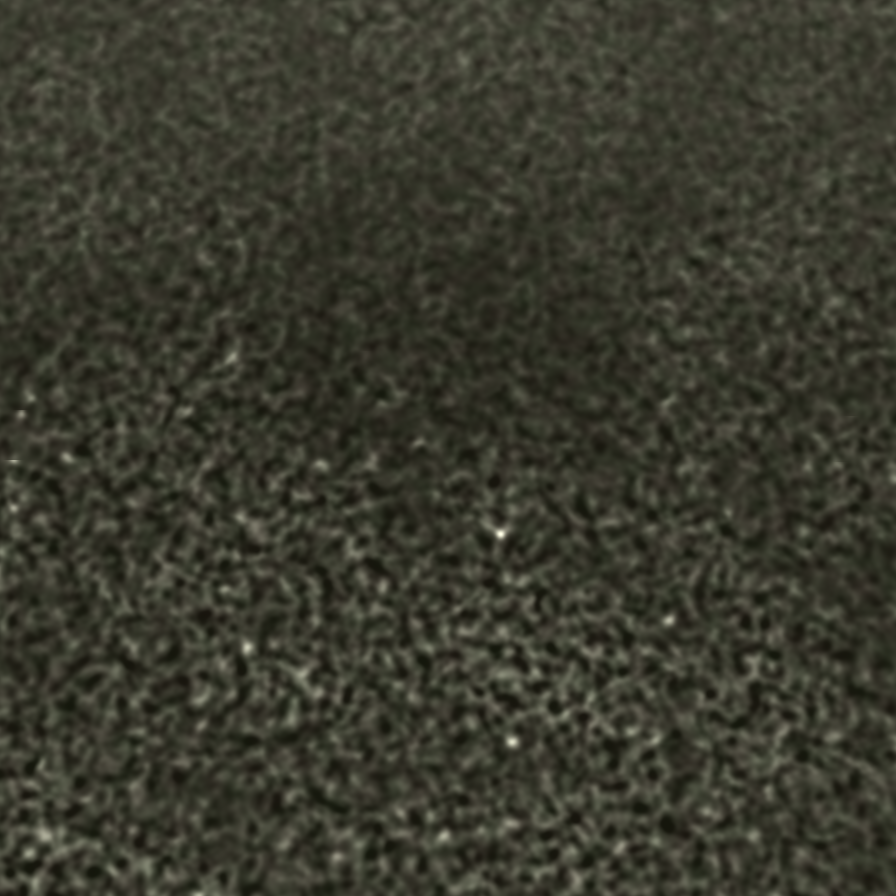
A Shadertoy shader for this texture:

```glsl
// Dark olive gravelly ground, hazy at the far top, with coarse glinting grains near the bottom.

vec2 hash22(vec2 p) {
    vec3 h = fract(p.xyx * vec3(0.1031, 0.1030, 0.0973));
    h += dot(h, h.yzx + 33.33);
    return fract((h.xx + h.yz) * h.zy);
}

float cornerSlope(vec2 cell, vec2 offset) {
    float angle = 6.2832 * hash22(cell).x;
    return dot(vec2(cos(angle), sin(angle)), offset);
}

float gradientNoise(vec2 p) {
    vec2 i = floor(p), f = fract(p);
    vec2 w = f * f * f * (f * (f * 6.0 - 15.0) + 10.0);
    vec2 e = vec2(1.0, 0.0);
    float low = mix(cornerSlope(i, f), cornerSlope(i + e, f - e), w.x);
    float high = mix(cornerSlope(i + e.yx, f - e.yx), cornerSlope(i + e.xx, f - e.xx), w.x);
    return mix(low, high, w.y);
}

vec2 rotate(vec2 p, float angle) {
    float c = cos(angle), s = sin(angle);
    return vec2(c * p.x - s * p.y, s * p.x + c * p.y);
}

// Sparse bright specks, one candidate per cell, slightly stretched along a random direction
float glints(vec2 p, float density) {
    float light = 0.0;
    for (int y = -1; y <= 1; y++)
    for (int x = -1; x <= 1; x++) {
        vec2 cell = floor(p) + vec2(x, y);
        vec2 chance = hash22(cell + 71.0);
        vec2 d = rotate(p - cell - hash22(cell + 13.0), 6.2832 * chance.y);
        float speck = exp(-dot(d * d, vec2(18.0, 36.0)));
        light += speck * step(chance.x, density) * (0.35 + 0.65 * chance.y);
    }
    return light;
}

void mainImage(out vec4 fragColor, in vec2 fragCoord) {
    vec2 uv = fragCoord / iResolution.y;
    float nearness = 1.0 - smoothstep(0.0, 1.0, uv.y);

    // Mild perspective and a slight warp that bends some grains
    vec2 ground = vec2((uv.x - 0.5) * (1.0 + 0.14 * uv.y), uv.y * (1.0 + 0.1 * uv.y));
    vec2 warp = vec2(gradientNoise(ground * 19.0 + 5.0), gradientNoise(ground * 19.0 + 47.0));
    vec2 p = ground + 0.005 * warp;

    // Grains on turned grids, with looser clumps between them
    float grain = gradientNoise(rotate(p, 0.6) * 51.0 + 11.0);
    grain += 0.8 * gradientNoise(rotate(p, 1.1) * 68.0 + 130.0);
    grain += 0.3 * gradientNoise(rotate(p, 0.25) * 92.0 + 210.0);
    grain += 0.32 * gradientNoise(rotate(p, 0.9) * 27.0 + 61.0);

    // Broad shading: a dim patch left of the middle, a paler top and soft drifts
    vec2 dim = (uv - vec2(0.34, 0.58)) / vec2(0.34, 0.22);
    float broad = gradientNoise(rotate(uv, 0.5) * 3.0 + 19.0);
    broad += 0.8 * gradientNoise(rotate(uv, 0.8) * 7.0 + 31.0);
    broad += 0.9 * gradientNoise(rotate(uv, 0.3) * 14.0 + 53.0);

    float contrast = mix(0.095, 0.235, nearness) * (1.0 + 0.5 * broad);
    float tone = mix(0.213, 0.246, smoothstep(0.55, 1.0, uv.y));
    tone += 0.016 * (1.0 - smoothstep(0.0, 0.4, uv.y)) - 0.022 * exp(-dot(dim, dim));
    tone += 0.038 * broad;
    tone += contrast * grain * (1.0 + 0.4 * max(grain, 0.0));
    tone = 0.08 + 0.5 * (tone - 0.08 + sqrt((tone - 0.08) * (tone - 0.08) + 0.0012));

    // Rare glints in the near half
    float density = 0.11 * (1.0 - smoothstep(0.25, 0.75, uv.y));
    tone += 0.46 * glints(ground * 26.0, density) * max(0.55 + 0.9 * grain, 0.0);

    // Olive ramp with faint green and brown mottling
    vec3 color = vec3(tone, tone * 1.005, tone * 0.93 - 0.03);
    float tint = gradientNoise(rotate(ground, 0.4) * 34.0 + 83.0);
    color += tint * vec3(0.018, -0.01, 0.008);
    fragColor = vec4(clamp(color, 0.0, 1.0), 1.0);
}
```
